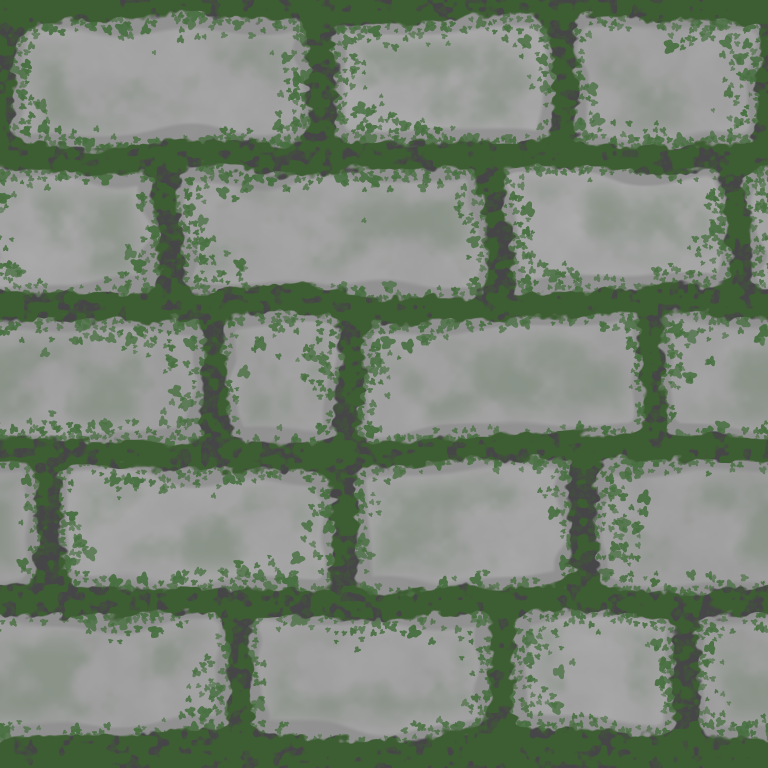
Give the GLSL for this texture, as a WebGL 1 fragment shader.

```glsl
precision highp float;
// Mossy stone wall: five courses of three rough grey blocks with dark joints.
// Each block is a warped rounded box; moss fills the joints as thresholded
// noise and creeps over the block edges as scattered lobed dabs. All wraps.

uniform vec2 u_resolution;

#define STONE vec3(0.645, 0.645, 0.645)
#define STONE_EDGE vec3(0.545, 0.545, 0.545)
#define STONE_STAIN vec3(0.50, 0.55, 0.49)
#define MORTAR vec3(0.275, 0.270, 0.280)
#define MOSS vec3(0.240, 0.368, 0.198)
#define LEAF vec3(0.275, 0.435, 0.245)
#define COURSE_PITCH 0.1927
#define FIRST_CENTRE 0.107
#define HALF_HEIGHT 0.079
#define HALF_JOINT 0.016
#define CORNER 0.022

vec2 hash2(vec2 p) {
  vec3 q = fract(p.xyx * vec3(0.1031, 0.1030, 0.0973));
  q += dot(q, q.yzx + 33.33);
  return fract((q.xx + q.yz) * q.zy);
}

// Value noise that wraps over the unit square.
float noise(vec2 p, vec2 period, float seed) {
  vec2 i = floor(p * period), f = fract(p * period);
  f = f * f * (3.0 - 2.0 * f);
  vec2 a = mod(i, period) + seed, b = mod(i + 1.0, period) + seed;
  return mix(mix(hash2(a).x, hash2(vec2(b.x, a.y)).x, f.x),
             mix(hash2(vec2(a.x, b.y)).x, hash2(b).x, f.x), f.y);
}

float fbm(vec2 p, float period, float seed) {
  float sum = 0.0, gain = 0.5;
  for (int i = 0; i < 4; i++) {
    sum += gain * noise(p, vec2(period), seed);
    period *= 2.0;
    gain *= 0.5;
  }
  return sum / 0.9375;
}

// Positions of the upright joints in each course, counted from the top.
vec3 joints(float course) {
  if (course < 0.5) return vec3(0.008, 0.417, 0.734);
  if (course < 1.5) return vec3(0.217, 0.643, 0.962);
  if (course < 2.5) return vec3(0.280, 0.457, 0.849);
  if (course < 3.5) return vec3(0.068, 0.444, 0.758);
  return vec3(0.312, 0.661, 0.889);
}

// Nearest block: x and y edge distances, rounded distance, block hash.
vec4 block(vec2 p) {
  p += 0.020 * (vec2(noise(p, vec2(9.0), 11.0), noise(p, vec2(8.0), 37.0)) - 0.5);
  p = fract(p);
  float course = clamp(floor((p.y - FIRST_CENTRE) / COURSE_PITCH + 0.5), 0.0, 4.0);
  vec3 left = joints(course);
  vec3 right = vec3(left.yz, left.x + 1.0);
  vec3 fromCentre = abs(fract(p.x - 0.5 * (left + right) + 0.5) - 0.5);
  vec3 edges = fromCentre - 0.5 * (right - left) + HALF_JOINT;
  float dx = min(edges.x, min(edges.y, edges.z));
  float dy = abs(p.y - FIRST_CENTRE - course * COURSE_PITCH) - HALF_HEIGHT;
  vec2 q = vec2(dx, dy) + CORNER;
  float d = length(max(q, 0.0)) + min(max(q.x, q.y), 0.0) - CORNER;
  float column = dot(step(edges, vec3(dx)), vec3(1.0, 2.0, 3.0));
  return vec4(dx, dy, d, hash2(vec2(course, column) + 5.0).x);
}

// Chance of a dab: high at block edges, reaching further in from the sides.
float coverage(vec2 p) {
  vec4 b = block(p);
  float patchy = smoothstep(0.25, 0.75, noise(p, vec2(11.0), 71.0));
  float side = 1.0 - smoothstep(0.0, 0.025 + 0.055 * patchy, -b.x);
  float level = 1.0 - smoothstep(0.0, 0.014 + 0.035 * patchy, -b.y);
  float corner = 1.0 - smoothstep(0.0, 0.02, -b.z);
  return 0.85 * max(max(side, level), corner * 0.8);
}

// Scattered lobed dabs on a wrapped grid: mask and shade.
vec2 dabs(vec2 p, float cells, float size, float seed, float px) {
  vec2 result = vec2(0.0);
  for (int y = -1; y <= 1; y++) {
    for (int x = -1; x <= 1; x++) {
      vec2 cell = floor(p * cells) + vec2(float(x), float(y));
      vec2 id = mod(cell, cells) + seed;
      vec2 rnd = hash2(id), look = hash2(id + 131.0);
      vec2 centre = (cell + 0.5 + 0.75 * (rnd - 0.5)) / cells;
      vec2 v = p - centre;
      float angle = atan(v.y, v.x + 0.00001);
      float lobes = 1.0 + 0.24 * cos(3.0 * angle + 6.283 * rnd.x)
                  + 0.14 * cos(5.0 * angle + 6.283 * look.x);
      float radius = size * mix(0.5, 1.0, look.y) * lobes;
      float mask = 1.0 - smoothstep(-px, px, length(v) - radius);
      mask *= step(look.x, coverage(centre));
      if (mask > result.x) result = vec2(mask, rnd.y);
    }
  }
  return result;
}

void main() {
  vec2 p = gl_FragCoord.xy / u_resolution;
  p.y = 1.0 - p.y;
  float px = 0.75 / min(u_resolution.x, u_resolution.y);
  vec4 b = block(p);

  // Joints: blotchy moss over dark mortar, thinner in the upright joints.
  float blotch = 0.6 * noise(p, vec2(75.0, 90.0), 19.0) + 0.4 * noise(p, vec2(150.0), 43.0);
  float cut = mix(0.50, 0.36, smoothstep(-0.012, 0.006, b.y));
  cut += 0.22 * (noise(p, vec2(9.0), 83.0) - 0.5);
  vec3 joint = mix(MORTAR, MOSS, smoothstep(cut - 0.06, cut + 0.06, blotch));

  // Stone: soft green stains inside, a worn band along the edge.
  float mottle = fbm(p, 14.0, 53.0);
  float stain = smoothstep(0.40, 0.78, mottle) * smoothstep(0.005, 0.05, -b.z);
  vec3 stone = STONE * (0.965 + 0.05 * b.w + 0.07 * (fbm(p, 24.0, 97.0) - 0.5));
  stone = mix(stone, STONE_STAIN, 0.65 * stain);
  float band = -b.z + 0.022 * (noise(p, vec2(12.0, 30.0), 61.0) - 0.5);
  stone = mix(stone, STONE_EDGE, 0.75 * (1.0 - smoothstep(0.009, 0.017, band)));

  // Ragged outline from slanted brush strokes.
  float strokes = noise(vec2(p.x + p.y, p.y), vec2(55.0, 120.0), 29.0) - 0.5;
  float rough = b.z + 0.011 * strokes + 0.006 * (noise(p, vec2(140.0), 7.0) - 0.5);
  float inside = 1.0 - smoothstep(-px - 0.0012, px + 0.0012, rough);
  vec3 color = mix(joint, stone, inside);

  // Moss dabs: fine specks, then larger leaves; darker over the joints.
  vec2 specks = dabs(p, 92.0, 0.0046, 3.0, px);
  vec2 leaves = dabs(p, 46.0, 0.0086, 211.0, px);
  vec3 tint = mix(MOSS, LEAF, inside);
  float strength = mix(0.45, 1.0, inside);
  color = mix(color, tint, specks.x * strength * mix(0.60, 0.90, specks.y));
  color = mix(color, tint, leaves.x * strength * mix(0.70, 0.95, leaves.y));
  gl_FragColor = vec4(color, 1.0);
}
```
